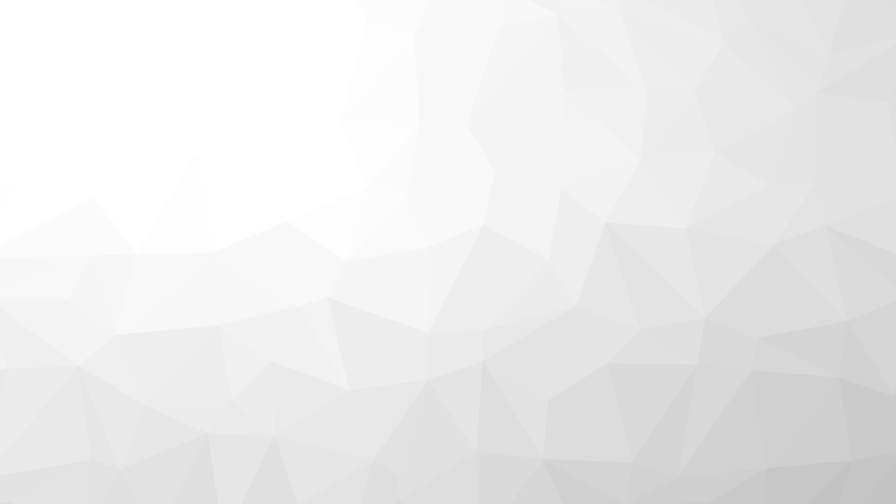
Reproduce this background procedurally as a WebGL 2 fragment shader.

```glsl
#version 300 es
precision highp float;
// Pale low-poly backdrop: a jittered lattice is split into flat triangles.
// Each facet takes its grey from a two-way falloff sampled at its middle,
// white at the upper left and darkest at the lower right.

uniform vec2 u_resolution;
out vec4 fragColor;

const vec2 CELLS = vec2(12.8, 7.2);        // lattice cells across the canvas
const vec2 LATTICE_SHIFT = vec2(0.0, 0.7); // raises the lattice rows
const float JITTER = 0.36;                 // vertex offset, below half a cell
const float FACET_CONTRAST = 0.017;

vec2 hash2(vec2 p) {
    vec3 q = fract(p.xyx * vec3(0.1031, 0.1030, 0.0973));
    q += dot(q, q.yzx + 33.33);
    return fract((q.xx + q.yz) * q.zy);
}

vec2 latticeVertex(vec2 id) {
    return id + JITTER * (2.0 * hash2(id + 47.0) - 1.0);
}

float cross2(vec2 a, vec2 b) {
    return a.x * b.y - a.y * b.x;
}

float doubleArea(vec2 a, vec2 b, vec2 c) {
    return cross2(b - a, c - a);
}

// Signed distance to the line a-b, positive on its left.
float edgeDistance(vec2 p, vec2 a, vec2 b) {
    return cross2(b - a, p - a) / length(b - a);
}

// Soft mask of a counter-clockwise triangle.
float triangleMask(vec2 p, vec2 a, vec2 b, vec2 c, float soft) {
    float inside = min(edgeDistance(p, a, b),
                   min(edgeDistance(p, b, c), edgeDistance(p, c, a)));
    return smoothstep(-soft, soft, inside);
}

// Darkening grows to the right and towards the bottom.
float darkening(vec2 uv) {
    float right = 0.20 * max(uv.x - 0.38, 0.0);
    float down = 0.195 * max(0.60 - uv.y, 0.0);
    return right + down;
}

float facetGrey(vec2 middle, vec2 seed) {
    float shade = darkening((middle + LATTICE_SHIFT) / CELLS);
    float tint = FACET_CONTRAST * (hash2(seed).x - 0.5);
    return 1.0 - shade + tint * smoothstep(0.0, 0.03, shade);
}

// Returns grey times mask, and the mask itself.
vec2 facet(vec2 p, vec2 a, vec2 b, vec2 c, vec2 seed, float soft) {
    float mask = triangleMask(p, a, b, c, soft);
    return mask * vec2(facetGrey((a + b + c) / 3.0, seed), 1.0);
}

// Splits a lattice quad along the diagonal that gives the fuller triangles.
vec2 quadFacets(vec2 p, vec2 id, float soft) {
    vec2 a = latticeVertex(id);
    vec2 b = latticeVertex(id + vec2(1.0, 0.0));
    vec2 c = latticeVertex(id + vec2(1.0, 1.0));
    vec2 d = latticeVertex(id + vec2(0.0, 1.0));
    float splitAC = min(doubleArea(a, b, c), doubleArea(a, c, d));
    float splitBD = min(doubleArea(a, b, d), doubleArea(b, c, d));
    vec2 seed = id + 91.0;
    if (splitAC > splitBD) {
        return facet(p, a, b, c, seed, soft) + facet(p, a, c, d, seed + 31.0, soft);
    }
    return facet(p, a, b, d, seed, soft) + facet(p, b, c, d, seed + 31.0, soft);
}

void main() {
    vec2 uv = gl_FragCoord.xy / u_resolution;
    vec2 p = uv * CELLS - LATTICE_SHIFT;
    float soft = 0.8 * CELLS.y / u_resolution.y;

    // Jittered quads can reach into any neighbouring cell.
    vec2 sum = vec2(0.0);
    for (int y = -1; y <= 1; y++) {
        for (int x = -1; x <= 1; x++) {
            sum += quadFacets(p, floor(p) + vec2(x, y), soft);
        }
    }
    float grey = sum.x / max(sum.y, 0.0001);
    fragColor = vec4(vec3(clamp(grey, 0.0, 1.0)), 1.0);
}
```
